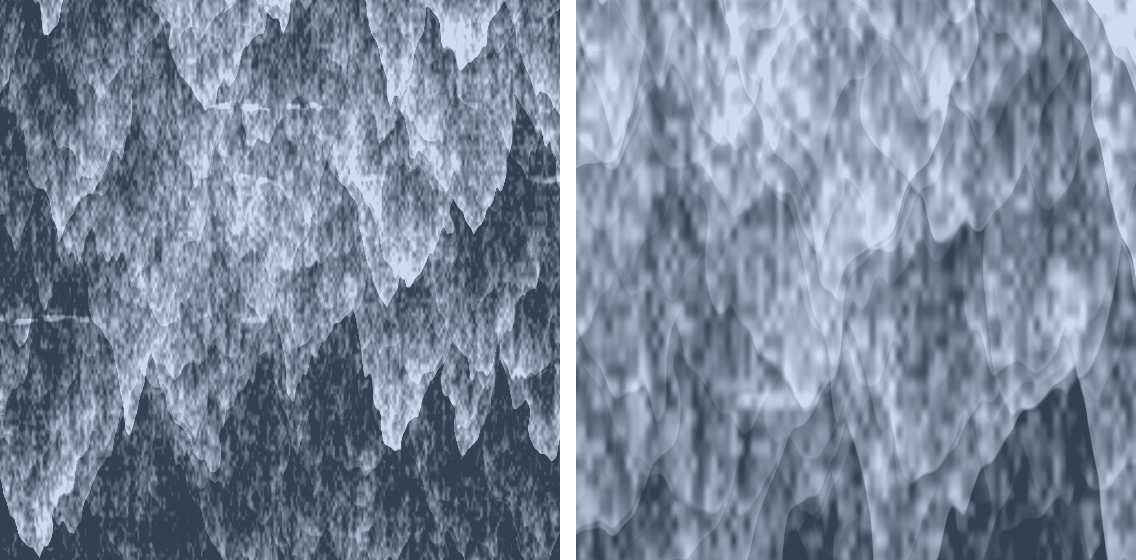
Left, the full canvas; right, a detail of the centre.
This texture is drawn by a WebGL 1 fragment shader. Its source:

```glsl
precision highp float;
// Waterfall curtain: overlapping pointed tongues of pale water over dark slate.

uniform vec2 u_resolution;

float hash(vec2 p) {
  return fract(sin(dot(p, vec2(127.1, 311.7))) * 43758.5453);
}

float noise(vec2 p) {
  vec2 i = floor(p);
  vec2 f = fract(p);
  f = f * f * (3.0 - 2.0 * f);
  return mix(mix(hash(i), hash(i + vec2(1.0, 0.0)), f.x),
             mix(hash(i + vec2(0.0, 1.0)), hash(i + 1.0), f.x), f.y);
}

// Scattered fronts, brightest at the lower edge and fading upward.
// A higher roundness turns the V shapes into scallops.
float tongues(vec2 p, vec2 size, float roundness, float seed) {
  vec2 q = p / size + seed;
  vec2 cell = floor(q);
  float softness = 0.006 / size.y;
  float light = 0.0;
  for (int j = -3; j <= 0; j++) {
    for (int i = -1; i <= 1; i++) {
      vec2 id = cell + vec2(float(i), float(j));
      vec2 tip = id + vec2(0.15 + 0.7 * hash(id + seed), hash(id + seed + 37.3));
      float side = abs(q.x - tip.x);
      float slope = mix(1.3, 2.4, hash(id + seed + 53.1));
      float rise = slope * pow(side, roundness);
      float above = q.y - tip.y - rise;
      float strength = mix(0.25, 1.0, hash(id + seed + 71.9));
      float body = smoothstep(0.0, softness, above) * smoothstep(1.1, 0.6, side);
      light = max(light, strength * body * exp(-1.2 * (max(above, 0.0) + 0.4 * rise)));
    }
  }
  return light;
}

// Thin broken splashes along horizontal ledges.
float ledges(vec2 p) {
  float y = p.y + 0.012 * (noise(p * vec2(45.0, 8.0)) - 0.5);
  float row = floor(y * 5.2);
  float offset = (fract(y * 5.2) - 0.2 - 0.6 * hash(vec2(row, 5.0))) / 5.2;
  float broken = smoothstep(0.5, 0.75, noise(vec2(p.x * 9.0, row * 9.0)));
  float drops = smoothstep(0.25, 0.7, noise(p * vec2(55.0, 80.0)));
  return broken * drops * smoothstep(0.009, 0.002, abs(offset));
}

void main() {
  vec2 p = gl_FragCoord.xy / u_resolution.y;

  // Ragged edges, torn mostly along the fall
  vec2 w = p;
  w.x += 0.05 * (noise(p * 7.0) - 0.5) + 0.024 * (noise(p * 22.0) - 0.5);
  w.y += 0.034 * (noise(p * vec2(48.0, 7.0)) - 0.5);
  w.y += 0.03 * (noise(p * vec2(115.0, 24.0)) - 0.5);

  float tone = 0.95 * tongues(w, vec2(0.15, 0.24), 1.2, 3.0)
             + 0.42 * tongues(w, vec2(0.08, 0.11), 1.5, 17.0)
             + 0.28 * tongues(w, vec2(0.04, 0.045), 1.9, 41.0) - 0.26;

  // Heavier flow in the upper middle, bare rock at the lower right
  vec2 flow = (p - vec2(0.42, 0.68)) / vec2(0.25, 0.4);
  tone += 0.32 * exp(-dot(flow, flow));
  tone -= 0.22 * smoothstep(0.6, 1.0, p.x) * (1.0 - smoothstep(0.4, 0.9, p.y));
  tone += 0.3 * (noise(p * vec2(5.0, 3.5) + 4.0) - 0.5);

  // Falling streaks, fine spray and ledges
  tone += 0.26 * (noise(p * vec2(150.0, 18.0)) - 0.5);
  tone += 0.38 * (noise(p * vec2(255.0, 110.0) + 9.0) - 0.5);
  tone += 0.16 * (noise(p * vec2(80.0, 50.0) + 23.0) - 0.5);
  tone += 0.4 * ledges(p);

  // Stretch the contrast between rock and foam
  tone = clamp(0.48 + 1.35 * (tone - 0.41), 0.0, 1.0);
  vec3 slate = vec3(0.2, 0.25, 0.31);
  vec3 foam = vec3(0.81, 0.86, 0.94);
  gl_FragColor = vec4(mix(slate, foam, tone), 1.0);
}
```
